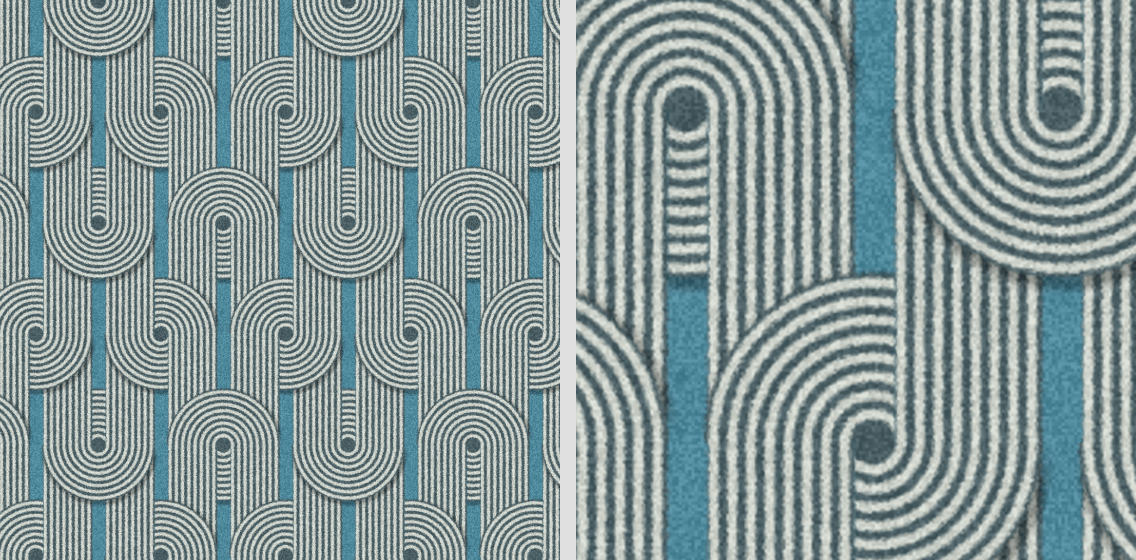
Left: the whole. Right: its middle third, enlarged.
A WebGL 1 fragment shader for this pattern:

```glsl
precision highp float;
// Interlocking ribbed arches, bends and loops over blue channels, printed on a grainy stock.

uniform vec2 u_resolution;

const vec3 LIGHT = vec3(0.812, 0.832, 0.800);
const vec3 DARK = vec3(0.288, 0.368, 0.388);
const vec3 CHANNEL = vec3(0.308, 0.535, 0.610);

const float PITCH = 0.01115;              // rib spacing, in canvas widths
const vec2 ORIGIN = vec2(0.1755, 0.6018); // centre of one loop
const float COLUMN = 10.0;                // column spacing, in ribs
const float ROW = 35.55;                  // vertical repeat, in ribs
const float RADIUS = 9.0;                 // outer radius of a bend, in ribs
const float RIB_HALF = 0.26;              // half width of a light rib
const vec2 GAP = vec2(-0.95, 1.18);       // left and right edge of a channel, in ribs
const float SOFTNESS = 0.17;              // edge blur, in ribs
const float SHADOW = 0.30;
const vec2 SHADOW_OFFSET = vec2(0.22, -0.32);
const float ROUGHNESS = 0.14;             // wobble of the printed edges
const float GRAIN = 0.14;
const float GRAIN_CELLS = 470.0;          // grain cells per canvas width
const float WEAR = 0.016;

float hash(vec2 p) {
  vec3 h = fract(vec3(p.xyx) * 0.1031);
  h += dot(h, h.yzx + 33.33);
  return fract((h.x + h.y) * h.z);
}

float noise(vec2 p) {
  vec2 i = floor(p);
  vec2 f = fract(p);
  f = f * f * (3.0 - 2.0 * f);
  return mix(mix(hash(i), hash(i + vec2(1.0, 0.0)), f.x),
             mix(hash(i + vec2(0.0, 1.0)), hash(i + vec2(1.0, 1.0)), f.x), f.y);
}

// Coverage of the region where d is positive.
float cover(float d, float blur) {
  return smoothstep(-blur, blur, d);
}

// Coverage of the channel around a column at x = 0.
float channel(float x, float blur) {
  return cover(min(x - GAP.x, GAP.y - x), blur);
}

// Ribs lie midway between whole values of t.
vec3 ribs(float t, float blur) {
  return mix(DARK, LIGHT, cover(RIB_HALF - abs(fract(t) - 0.5), blur));
}

// Positive where the bend covers the straight ribs beside its centre.
// Kinds: 0 loop open upward, 1 and 3 mirrored S bends, 2 arch.
float bendSide(vec2 d, float kind) {
  float turn = (kind < 0.5 || kind > 2.5) ? -1.0 : 1.0;
  float mirror = mod(kind, 2.0) > 0.5 ? sign(d.x) : 1.0;
  return turn * mirror * d.y;
}

void main() {
  vec2 uv = gl_FragCoord.xy / u_resolution.x;
  float blur = max(SOFTNESS, 0.75 / (u_resolution.x * PITCH));

  // Rough print edges
  vec2 cell = uv * GRAIN_CELLS;
  vec2 wobble = vec2(noise(cell), noise(cell + 71.0)) - 0.5;
  vec2 p = (uv - ORIGIN) / PITCH + ROUGHNESS * wobble;

  // Straight ribs and the channels between them
  float channelX = mod(p.x + 0.5 * COLUMN, COLUMN) - 0.5 * COLUMN;
  vec3 color = mix(ribs(p.x, blur), CHANNEL, channel(channelX, blur));

  // Concentric bends on the two neighbouring columns
  for (int i = 0; i < 2; i++) {
    float column = floor(p.x / COLUMN) + float(i);
    float kind = mod(column, 4.0);
    float shift = mod(column, 2.0) * 0.5 * ROW;
    vec2 d = vec2(p.x - column * COLUMN,
                  mod(p.y - shift + 0.5 * ROW, ROW) - 0.5 * ROW);
    float r = length(d);
    float side = bendSide(d, kind);
    float gap = channel(d.x, blur);

    // Soft shadow below and to the right, fading where the bend runs straight
    float shade = 1.0 - smoothstep(RADIUS, RADIUS + 0.7, length(d - SHADOW_OFFSET));
    color *= 1.0 - SHADOW * shade * max(smoothstep(0.0, 3.0, side), gap);

    vec3 rings = mix(DARK, ribs(r, blur), cover(r - 1.0, blur));
    color = mix(color, rings, max(step(0.0, side), gap) * cover(RADIUS - r, blur));
  }

  // Fine grain and faint uneven wear
  float fine = noise(cell * 1.13 + 19.0) - 0.5;
  float wear = noise(uv * 70.0) + noise(uv * 160.0 + 7.0) - 1.0;
  color += GRAIN * fine + WEAR * wear;

  gl_FragColor = vec4(clamp(color, 0.0, 1.0), 1.0);
}
```
